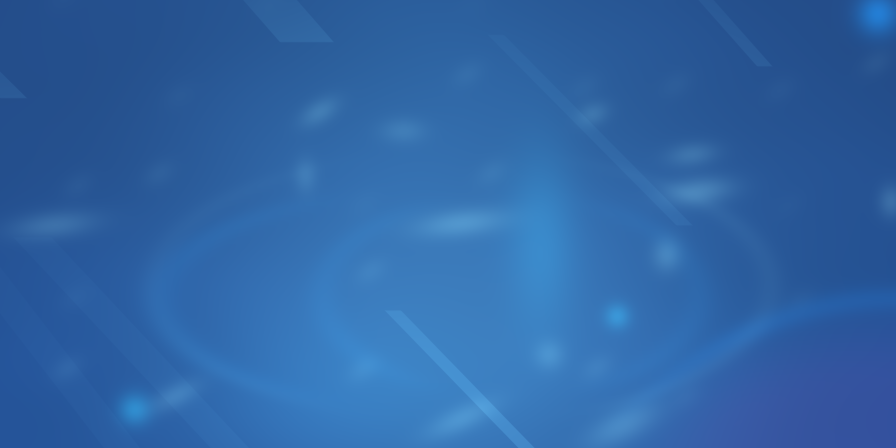
A Shadertoy shader for this background:

```glsl
// Soft blue abstract backdrop with blurred lights, faint arcs and slanted glass streaks.

const vec3 DEEP_BLUE = vec3(0.138, 0.300, 0.540);
const vec3 CORE_LIGHT = vec3(0.103, 0.195, 0.208);
const vec3 PURPLE_SHIFT = vec3(0.058, -0.012, 0.018);
const vec3 PALE = vec3(0.11, 0.14, 0.10);
const vec3 CYAN = vec3(0.02, 0.18, 0.17);
const vec3 AZURE = vec3(0.01, 0.11, 0.14);

vec2 hash2(vec2 p) {
    vec3 q = fract(p.xyx * vec3(0.1031, 0.1030, 0.0973));
    q += dot(q, q.yzx + 33.33);
    return fract((q.xx + q.yz) * q.zy);
}

float cornerSlope(vec2 cell, vec2 offset) {
    return dot(hash2(cell) * 2.0 - 1.0, offset);
}

float gradientNoise(vec2 p) {
    vec2 i = floor(p), f = fract(p);
    vec2 u = f * f * f * (f * (f * 6.0 - 15.0) + 10.0);
    vec2 e = vec2(1.0, 0.0);
    float low = mix(cornerSlope(i, f), cornerSlope(i + e, f - e), u.x);
    float high = mix(cornerSlope(i + e.yx, f - e.yx), cornerSlope(i + 1.0, f - 1.0), u.x);
    return mix(low, high, u.y);
}

// Gaussian spot; slant lifts its right side
float glow(vec2 p, vec2 center, vec2 radius, float slant) {
    vec2 d = p - center;
    d.y -= slant * d.x;
    d /= radius;
    return exp(-dot(d, d));
}

// Soft elliptical outline that fades out away from one side (-1 left, 1 right)
float arc(vec2 p, vec2 center, vec2 radius, float width, float side) {
    vec2 q = (p - center) / radius;
    float d = (length(q) - 1.0) * min(radius.x, radius.y);
    return exp(-d * d / (width * width)) * smoothstep(0.2, 0.9, q.x * side);
}

// Slanted band with level ends, running from its upper to its lower left corner
float streak(vec2 p, vec2 top, vec2 bottom, float width, float blur) {
    float along = (top.y - p.y) / (top.y - bottom.y);
    float across = p.x - mix(top.x, bottom.x, along);
    float sides = smoothstep(-blur, blur, across) * smoothstep(-blur, blur, width - across);
    float ends = smoothstep(-blur, blur, top.y - p.y) * smoothstep(-blur, blur, p.y - bottom.y);
    return sides * ends * mix(0.6, 1.0, clamp(along, 0.0, 1.0));
}

// Faint lights, one at a random place in some of the grid cells
float scatteredLights(vec2 p, float cellSize) {
    float sum = 0.0;
    vec2 cell = floor(p / cellSize);
    for (int y = -1; y <= 1; y++)
    for (int x = -1; x <= 1; x++) {
        vec2 id = cell + vec2(x, y);
        vec2 rnd = hash2(id + 17.0);
        vec2 center = (id + 0.2 + 0.6 * rnd) * cellSize;
        sum += step(0.5, rnd.x) * rnd.y * glow(p, center, vec2(0.035, 0.028), 0.3);
    }
    return sum;
}

vec3 backdrop(vec2 p) {
    float core = glow(p, vec2(1.0, 0.25), vec2(0.62, 0.50), 0.0);
    vec3 color = DEEP_BLUE + CORE_LIGHT * core;
    color += vec3(0.02, 0.05, 0.05) * glow(p, vec2(0.95, 0.9), vec2(0.5, 0.35), 0.0);
    color += vec3(0.0, 0.02, 0.055) * smoothstep(0.8, 0.1, p.y) * (1.0 - core);
    color += vec3(0.005, 0.04, 0.05) * glow(p, vec2(0.8, 0.13), vec2(0.3, 0.16), 0.0);
    color += vec3(0.01, 0.085, 0.085) * glow(p, vec2(1.21, 0.47), vec2(0.075, 0.20), 0.0);
    return color * (1.0 + 0.05 * gradientNoise(p * vec2(2.5, 4.0)));
}

vec3 curves(vec2 p) {
    // Faint sweep at the lower right with a violet field beneath it
    float fromRight = 2.0 - p.x;
    float below = 0.333 - 0.69 * fromRight * fromRight - p.y;
    float reach = smoothstep(1.3, 1.7, p.x);
    vec3 color = PURPLE_SHIFT * smoothstep(-0.02, 0.2, below) * reach;
    color += vec3(0.0, 0.04, 0.065) * exp(-below * below / 0.0008) * reach;
    // Partial arcs around the core
    color += PALE * 0.20 * arc(p, vec2(1.03, 0.36), vec2(0.69, 0.30), 0.014, 1.0);
    color += PALE * 0.12 * arc(p, vec2(1.03, 0.36), vec2(0.69, 0.30), 0.014, -1.0);
    color += AZURE * 0.25 * arc(p, vec2(0.97, 0.33), vec2(0.61, 0.24), 0.018, -1.0);
    color += AZURE * 0.20 * arc(p, vec2(1.14, 0.34), vec2(0.42, 0.22), 0.020, -1.0);
    color += AZURE * 0.20 * arc(p, vec2(1.14, 0.34), vec2(0.42, 0.22), 0.020, 1.0);
    return color;
}

vec3 lights(vec2 p) {
    // Wide blurred lights
    float pale = 0.9 * glow(p, vec2(1.03, 0.502), vec2(0.10, 0.030), 0.1);
    pale += glow(p, vec2(1.56, 0.573), vec2(0.075, 0.030), 0.1);
    pale += 0.7 * glow(p, vec2(1.545, 0.655), vec2(0.055, 0.026), 0.1);
    pale += 0.8 * glow(p, vec2(0.12, 0.497), vec2(0.095, 0.030), 0.1);
    pale += 0.7 * glow(p, vec2(0.39, 0.115), vec2(0.055, 0.028), 0.4);
    pale += 0.7 * glow(p, vec2(1.03, 0.065), vec2(0.075, 0.030), 0.4);
    pale += 0.8 * glow(p, vec2(1.39, 0.05), vec2(0.08, 0.040), 0.4);
    pale += 0.5 * glow(p, vec2(0.90, 0.708), vec2(0.05, 0.028), 0.0);
    // Compact lights
    pale += 0.7 * glow(p, vec2(0.713, 0.75), vec2(0.042, 0.028), 0.4);
    pale += 0.5 * glow(p, vec2(0.682, 0.608), vec2(0.025, 0.038), 0.0);
    pale += 0.6 * glow(p, vec2(1.323, 0.745), vec2(0.035, 0.026), 0.2);
    pale += 0.8 * glow(p, vec2(1.488, 0.43), vec2(0.032, 0.037), 0.0);
    pale += 0.6 * glow(p, vec2(1.226, 0.208), vec2(0.033), 0.0);
    pale += 0.8 * glow(p, vec2(1.99, 0.55), vec2(0.028, 0.036), 0.0);
    pale += 0.3 * scatteredLights(p, 0.23);
    vec3 color = PALE * pale;
    color += CYAN * glow(p, vec2(0.30, 0.086), vec2(0.035), 0.0);
    color += CYAN * 0.8 * glow(p, vec2(1.378, 0.294), vec2(0.028), 0.0);
    return color + vec3(0.0, 0.19, 0.29) * glow(p, vec2(1.96, 0.969), vec2(0.045), 0.0);
}

vec3 streaks(vec2 p, float blur) {
    float s = 0.5 * streak(p, vec2(0.534, 1.01), vec2(0.625, 0.906), 0.12, blur);
    s += 0.5 * streak(p, vec2(-0.10, 0.88), vec2(0.0, 0.781), 0.06, blur);
    s += 0.45 * streak(p, vec2(1.55, 1.01), vec2(1.69, 0.852), 0.034, blur);
    s += 0.3 * streak(p, vec2(1.089, 0.922), vec2(1.51, 0.497), 0.036, blur);
    s += 0.8 * streak(p, vec2(0.859, 0.307), vec2(1.167, -0.01), 0.036, blur);
    s += 0.2 * streak(p, vec2(0.03, 0.47), vec2(0.48, -0.01), 0.085, blur);
    s += 0.15 * streak(p, vec2(-0.10, 0.43), vec2(0.24, -0.01), 0.08, blur);
    return vec3(0.06, 0.10, 0.09) * s;
}

void mainImage(out vec4 fragColor, in vec2 fragCoord) {
    vec2 p = fragCoord / iResolution.y;
    vec3 color = backdrop(p) + curves(p) + lights(p) + streaks(p, 1.0 / iResolution.y);
    fragColor = vec4(clamp(color, 0.0, 1.0), 1.0);
}
```
